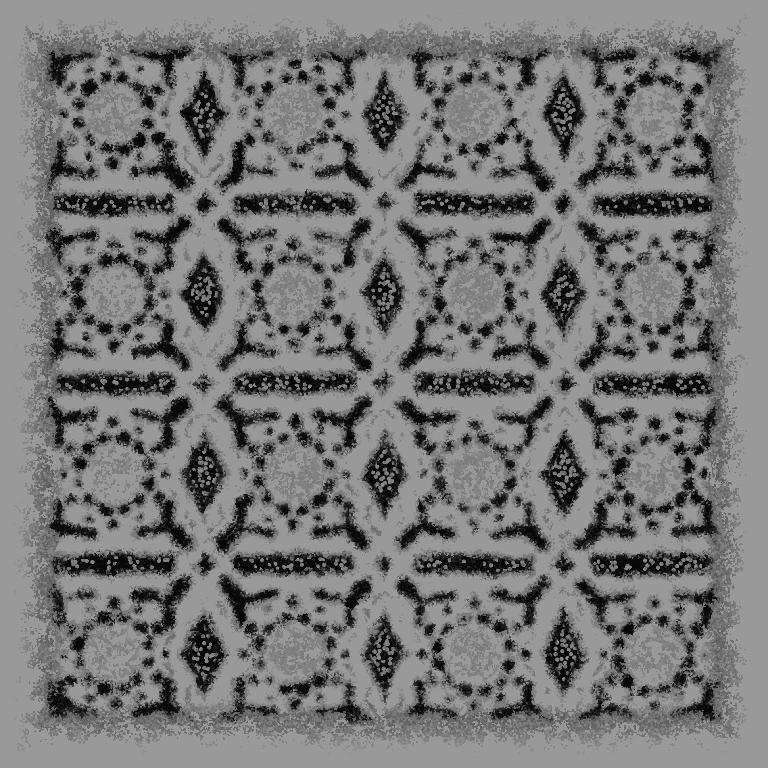
This pattern is drawn by a WebGL 2 fragment shader. Its source:

```glsl
#version 300 es
precision highp float;
// Worn ink stencil: a four by four lattice of beaded rosettes, lozenges, bars and
// forked corner marks, with a ragged dusty frame. Shapes are distance functions in
// folded cell space; cellular noise and layered sines supply grain, flecks and wear.
uniform vec2 u_resolution;
out vec4 outColor;

const float TAU = 6.2831853;

vec2 hash2(vec2 p) {
  vec3 h = fract(p.xyx * vec3(0.1031, 0.1030, 0.0973));
  h += dot(h, h.yzx + 33.33);
  return fract((h.xx + h.yz) * h.zy);
}

// Cellular noise: x = distance to nearest seed, y = random value of that seed
vec2 cellular(vec2 p) {
  vec2 base = floor(p), best = vec2(9.0, 0.0);
  for (int j = -1; j <= 1; j++)
    for (int i = -1; i <= 1; i++) {
      vec2 id = base + vec2(i, j);
      vec2 seed = hash2(id + 50.0);
      float dist = length(id + seed - p);
      if (dist < best.x) best = vec2(dist, hash2(id + 191.0).x);
    }
  return best;
}

float layeredSines(vec2 p) {
  float sum = 0.0, gain = 0.5;
  for (int i = 0; i < 4; i++) {
    sum += gain * sin(p.x + 1.7 * sin(p.y)) * cos(p.y - 1.3 * sin(p.x * 0.8));
    p = mat2(1.5, 1.2, -1.2, 1.5) * p + 2.3;
    gain *= 0.6;
  }
  return sum;
}

float segment(vec2 p, vec2 a, vec2 b) {
  vec2 ab = b - a;
  return length(p - a - ab * clamp(dot(p - a, ab) / dot(ab, ab), 0.0, 1.0));
}

float inside(float dist, float soft) {
  return 1.0 - smoothstep(-soft, soft, dist);
}

void main() {
  vec2 uv = gl_FragCoord.xy / u_resolution;

  // Noise at three sizes, plus broad wear
  float grain = cellular(uv * 400.0).y;
  vec2 fleck = cellular(uv * 165.0);
  vec2 clump = cellular(uv * 85.0 + 7.0);
  float wear = layeredSines(uv * 42.0);
  float rough = 0.030 * (grain - 0.5) + 0.026 * (clump.y - 0.5) + 0.012 * wear;

  // Cell space: c from the rosette centre, k folded about the nearest crossing
  vec2 g = (uv - 0.5) / 0.2345;
  g += 0.012 * vec2(layeredSines(uv * 20.0), layeredSines(uv * 20.0 + 9.0));
  vec2 c = fract(g) - 0.5;
  vec2 k = abs(g - round(g));
  vec2 tile = floor(g);

  // Bars, lozenges and the small studs on the crossings
  vec2 barBox = abs(vec2(c.x, k.y)) - vec2(0.310, 0.034 - 0.02 * abs(c.x));
  float bar = length(max(barBox, 0.0)) + min(max(barBox.x, barBox.y), 0.0) - 0.027;
  float lozenge = (k.x / 0.128 + abs(c.y) / 0.245 - 1.0) * 0.113;
  float stud = (k.x + k.y * 0.85) * 0.75 - 0.041;

  // Three-armed forks
  vec2 joint = vec2(0.20, 0.205);
  float fork = segment(k, joint, vec2(0.11, 0.115)) - 0.043;
  fork = min(fork, segment(k, joint, vec2(0.20, 0.325)) - 0.032);
  fork = min(fork, segment(k, joint, vec2(0.375, 0.172)) - 0.029);

  // Rosette: twelve beads, then alternating outer dots
  float radius = length(c);
  float sector = atan(c.y, c.x) * 12.0 / TAU;
  float beadSize = 0.85 + 0.3 * hash2(vec2(floor(sector) + 20.0) + tile * 17.0).x;
  vec2 beadPos = vec2((fract(sector) - 0.5) * TAU / 12.0 * radius, radius - 0.203);
  float bead = (length(beadPos / vec2(0.046, 0.034)) - beadSize) * 0.037;
  float slot = round(sector);
  vec2 dotPos = vec2((sector - slot) * TAU / 12.0 * radius, radius - 0.282);
  float dotRadius = mix(0.020, 0.034, mod(abs(slot), 2.0));
  float outerDot = length(dotPos) - dotRadius;

  // Square frame, with filled triangles at its four corners
  vec2 ag = abs(g);
  float frame = max(ag.x, ag.y) - 1.855;
  float corner = (3.50 - ag.x - ag.y) * 0.7;
  float shape = min(min(bar, lozenge), min(stud, fork));
  shape = min(min(shape, corner), min(bead, outerDot));
  shape = max(shape, frame * 0.6);

  // Ink body with ragged edges and a sparse halo
  float ink = 1.0 - smoothstep(-0.030, 0.012, shape + rough);
  ink *= 0.80 + 0.20 * smoothstep(-0.1, 0.35, grain - 0.3 * wear);
  float halo = inside(shape - 0.030 + rough * 1.4, 0.008) * step(0.42, grain);
  ink = max(ink, 0.20 * halo * step(0.35, clump.y));

  // Pale flecks through the cores of bars and lozenges
  float spot = inside(fleck.x - 0.46, 0.10);
  float core = max(inside(lozenge + 0.040, 0.010) * step(0.22, fleck.y),
                   inside(bar + 0.022, 0.010) * step(0.55, fleck.y));
  core *= inside(frame, 0.02);
  ink = mix(ink, 0.10 + 0.30 * grain * grain, spot * core);

  // Mottled rosette discs and faint broken tracery
  float disc = inside(radius - 0.155 + rough * 1.5, 0.012);
  float mottle = step(0.38 + 0.2 * hash2(tile + 8.0).x, 0.6 * fleck.y + 0.4 * grain + 0.2 * wear);
  ink = max(ink, disc * mottle * (0.10 + 0.12 * grain));
  float tracery = min(segment(k, vec2(0.0, 0.14), vec2(0.09, 0.23)),
                      segment(k, vec2(0.10, 0.25), vec2(0.09, 0.31)));
  tracery = min(tracery, segment(k, vec2(0.17, 0.39), vec2(0.21, 0.44))) - 0.014;
  float broken = step(0.45, clump.y) * step(frame, 0.0);
  ink = max(ink, inside(tracery + rough, 0.008) * broken * (0.15 + 0.30 * grain));

  // Dust drifting off the frame
  float drift = smoothstep(-0.12, 0.0, frame) * (1.0 - smoothstep(0.0, 0.24, frame));
  float dust = step(1.0 - 0.72 * drift, 0.5 * grain + 0.5 * clump.y + 0.35 * wear);
  ink = max(ink, dust * drift * (0.12 + 0.32 * grain));

  outColor = vec4(vec3(mix(0.60, 0.03, clamp(ink, 0.0, 1.0))), 1.0);
}
```
